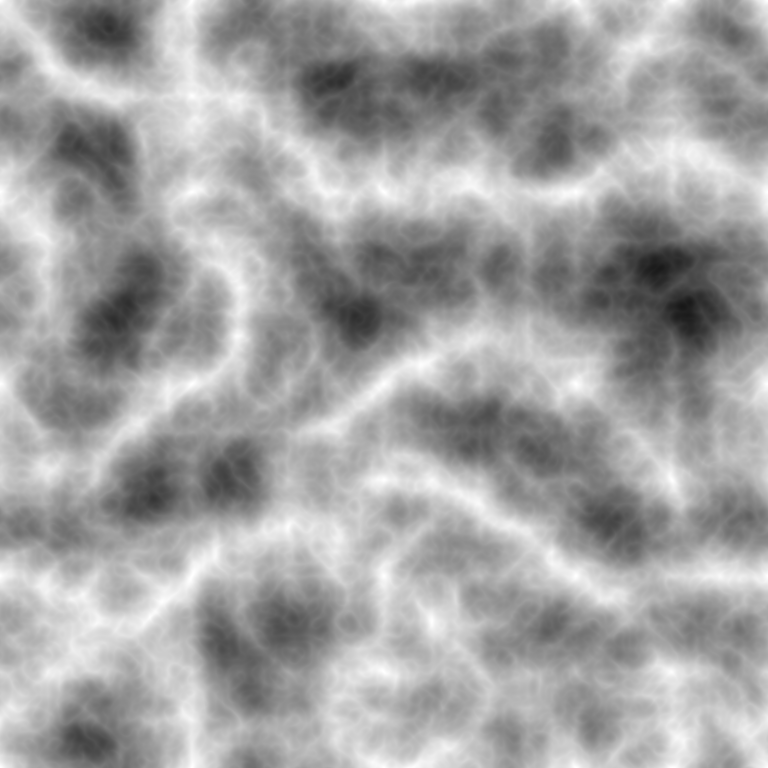
This texture is drawn by a three.js fragment shader. Its source:

```glsl
varying vec2 vUv;

float hash(vec2 p) {
  return fract(sin(dot(p, vec2(127.1, 311.7))) * 43758.5453);
}

// Unit gradient at a lattice point, wrapped to the period
vec2 gradient(vec2 cell, float period) {
  float angle = 6.28318 * hash(mod(cell, period) + period * 1.37);
  return vec2(cos(angle), sin(angle));
}

// Tiling gradient noise, zero at every lattice point
float gradientNoise(vec2 p, float period) {
  vec2 cell = floor(p);
  vec2 f = p - cell;
  vec2 fade = f * f * f * (f * (f * 6.0 - 15.0) + 10.0);
  vec2 e = vec2(1.0, 0.0);
  float a = dot(gradient(cell, period), f);
  float b = dot(gradient(cell + e.xy, period), f - e.xy);
  float c = dot(gradient(cell + e.yx, period), f - e.yx);
  float d = dot(gradient(cell + e.xx, period), f - e.xx);
  return mix(mix(a, b, fade.x), mix(c, d, fade.x), fade.y);
}

// Folded octaves: each zero crossing becomes a crease
float turbulence(vec2 uv) {
  float sum = 0.0;
  float amplitude = 1.0;
  float period = 4.0;
  for (int octave = 0; octave < 5; octave++) {
    float n = gradientNoise(uv * period, period);
    // Slightly rounded fold keeps the creases smooth
    sum += amplitude * (sqrt(n * n + 0.0004) - 0.02);
    amplitude *= 0.5;
    period *= 2.0;
  }
  return sum;
}

void main() {
  // Bright veins along the creases, dark smoke between them
  float brightness = clamp(1.0 - 1.1 * turbulence(vUv), 0.0, 1.0);
  gl_FragColor = vec4(vec3(brightness), 1.0);
}
```
